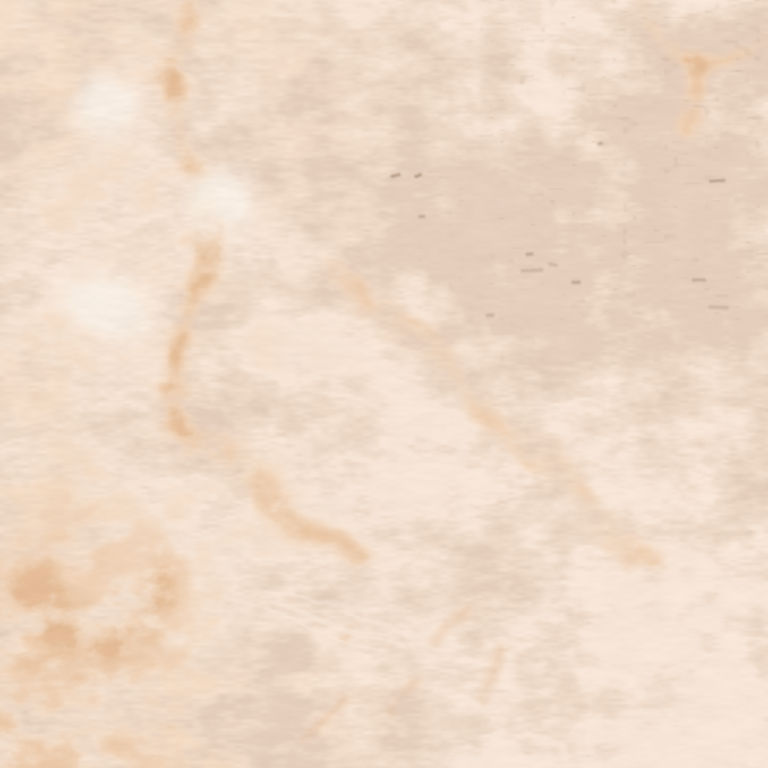
Write a WebGL 2 fragment shader that draws this texture.

```glsl
#version 300 es
precision highp float;
// Aged parchment: mottled cream skin with tan stains, pale blots, creases and specks.

uniform vec2 u_resolution;
out vec4 outColor;

const vec3 SHADE = vec3(0.90, 0.81, 0.74);
const vec3 CREAM = vec3(0.94, 0.86, 0.79);
const vec3 PALE = vec3(0.965, 0.90, 0.845);
const vec3 WHITE = vec3(0.975, 0.945, 0.91);
const vec3 TAN = vec3(0.935, 0.82, 0.71);
const vec3 RUST = vec3(0.875, 0.70, 0.54);
const vec3 SPECK = vec3(0.60, 0.50, 0.41);

float hash(vec2 p) {
    return fract(sin(dot(p, vec2(127.1, 311.7))) * 43758.5453);
}

vec2 hash2(float n) {
    return vec2(hash(vec2(n, 3.1)), hash(vec2(n, 8.7)));
}

float noise(vec2 p) {
    vec2 i = floor(p), f = fract(p);
    f = f * f * (3.0 - 2.0 * f);
    float low = mix(hash(i), hash(i + vec2(1, 0)), f.x);
    float high = mix(hash(i + vec2(0, 1)), hash(i + vec2(1, 1)), f.x);
    return mix(low, high, f.y);
}

float fbm(vec2 p) {
    float sum = 0.0, amp = 0.5;
    for (int i = 0; i < 5; i++) {
        sum += amp * noise(p);
        p = mat2(1.6, 1.2, -1.2, 1.6) * p + 7.3;
        amp *= 0.5;
    }
    return sum / 0.97;
}

float segmentDistance(vec2 p, vec2 a, vec2 along) {
    vec2 d = p - a;
    return length(d - along * clamp(dot(d, along) / dot(along, along), 0.0, 1.0));
}

// Soft bell falloff of the given width
float glow(float d, float width) {
    return exp(-d * d / (width * width));
}

// Dried water marks: one wandering vein, two diagonals, two open rings
float stainLines(vec2 p, float mottle) {
    float veinX = 0.255 + 0.025 * sin(p.y * 17.0 + 2.2);
    float lines = 0.5 * glow(p.x - veinX, 0.017) * smoothstep(0.39, 0.46, p.y);
    for (int i = 0; i < 2; i++) {
        float k = float(i);
        vec2 start = vec2(0.27 + 0.17 * k, 0.44 + 0.2 * k);
        float d = segmentDistance(p, start, vec2(0.2, -0.18) * (1.0 + k));
        lines += 0.36 * glow(d, 0.02);
        vec2 q = p - vec2(0.13 + 0.79 * k, 0.26 + 0.75 * k);
        float arc = glow(length(q) - 0.095, 0.02 - 0.007 * k);
        lines += (0.6 - 0.2 * k) * arc * smoothstep(0.05, -0.04, q.y);
    }
    lines += 0.4 * glow(segmentDistance(p, vec2(0.89, 0.83), vec2(0.01, 0.08)), 0.014);
    return lines * (0.35 + 1.2 * smoothstep(0.25, 0.8, mottle));
}

// Washed-out spots down the left side
float paleBlots(vec2 p) {
    float blots = 0.0;
    for (int i = 0; i < 3; i++) {
        float k = float(i);
        vec2 center = vec2(0.14 + 0.15 * mod(k, 2.0), 0.865 - 0.13 * k);
        vec2 radius = vec2(0.045 + 0.012 * k * (k - 1.0), 0.045);
        blots += 1.0 - smoothstep(0.4, 1.4, length((p - center) / radius));
    }
    return min(blots, 1.0);
}

// x: pale fold lines, y: short brown strokes
vec2 creases(vec2 p) {
    vec2 marks = vec2(0.0);
    for (int i = 0; i < 5; i++) {
        float k = float(i);
        vec2 r = hash2(k + 20.0), s = hash2(k + 40.0);
        vec2 fold = vec2(0.16, -0.05 + 0.09 * (r.y - 0.5));
        float foldDistance = segmentDistance(p, vec2(0.33 + 0.15 * r.x, 0.18 + 0.07 * r.y), fold);
        marks.x += glow(foldDistance, 0.0025);
        float angle = 0.45 + 0.7 * s.x;
        vec2 stroke = 0.065 * vec2(cos(angle), sin(angle));
        vec2 start = vec2(0.4 + 0.055 * k, 0.01 + 0.2 * s.y);
        marks.y += glow(segmentDistance(p, start, stroke), 0.008);
    }
    return marks;
}

float specks(vec2 p) {
    float ink = 0.0;
    for (int i = 0; i < 12; i++) {
        vec2 r = hash2(float(i) + 60.0), s = hash2(float(i) + 90.0);
        vec2 start = vec2(0.5 + 0.46 * r.x, 0.56 + 0.34 * r.y);
        vec2 along = vec2(0.003 + 0.022 * s.x * s.x, 0.004 * (s.y - 0.4));
        ink += (0.25 + 0.5 * s.y) * glow(segmentDistance(p, start, along), 0.0028);
    }
    return min(ink, 1.0);
}

void main() {
    vec2 p = gl_FragCoord.xy / u_resolution;
    vec2 warp = vec2(fbm(p * 11.0 + 3.0), fbm(p * 11.0 + 17.0)) - 0.5;
    vec2 q = p + 0.06 * warp;
    float cloud = fbm(p * 4.5 + 5.0);
    float patchy = fbm(p * vec2(11.0, 13.0) + 31.0);
    float mottle = fbm(p * vec2(26.0, 36.0) + 71.0);
    float fiber = noise(p * vec2(38.0, 150.0)) + noise(p * vec2(90.0, 260.0) + 9.0) - 1.0;

    // Mottled skin, greyer at the right
    float grey = glow(length((p - vec2(0.8, 0.56)) / vec2(1.0, 0.8)), 0.3);
    float tone = 0.53 + 0.75 * (cloud - 0.5) + 0.6 * (patchy - 0.5) + 0.5 * (mottle - 0.5);
    tone += 0.08 * fiber - 0.16 * grey;
    vec3 color = mix(SHADE, CREAM, smoothstep(0.28, 0.56, tone));
    color = mix(color, PALE, smoothstep(0.5, 0.72, tone));

    // Warm staining at the left and in the lower corner
    float corner = glow(length(q - vec2(0.02, 0.1)), 0.2);
    float grainy = 0.5 * (patchy + mottle);
    float warm = smoothstep(0.75, 0.15, p.x) * smoothstep(0.36, 0.7, grainy);
    float stain = stainLines(q, mottle) + 0.24 * warm;
    stain += 0.55 * corner * smoothstep(0.28, 0.75, grainy);
    color = mix(color, TAN, 0.9 * smoothstep(0.0, 0.45, stain));
    color = mix(color, RUST, 0.75 * smoothstep(0.25, 1.0, stain));
    color = mix(color, WHITE, 0.8 * paleBlots(p + 0.05 * warp));

    // Folds, strokes, specks and fibre grain
    vec2 marks = creases(p + 0.03 * warp);
    color = mix(color, RUST, 0.3 * min(marks.y, 1.0) * smoothstep(0.3, 0.65, mottle));
    color = mix(color, PALE, 0.6 * min(marks.x, 1.0));
    float dust = smoothstep(0.8, 0.97, noise(p * vec2(75.0, 130.0) + 50.0));
    dust *= smoothstep(0.4, 0.7, p.x) * smoothstep(0.4, 0.7, p.y);
    color = mix(color, SPECK, max(0.1 * dust, 0.8 * specks(p + 0.01 * warp)));
    color += 0.014 * fiber + 0.02 * (mottle - 0.5);
    outColor = vec4(color, 1.0);
}
```
